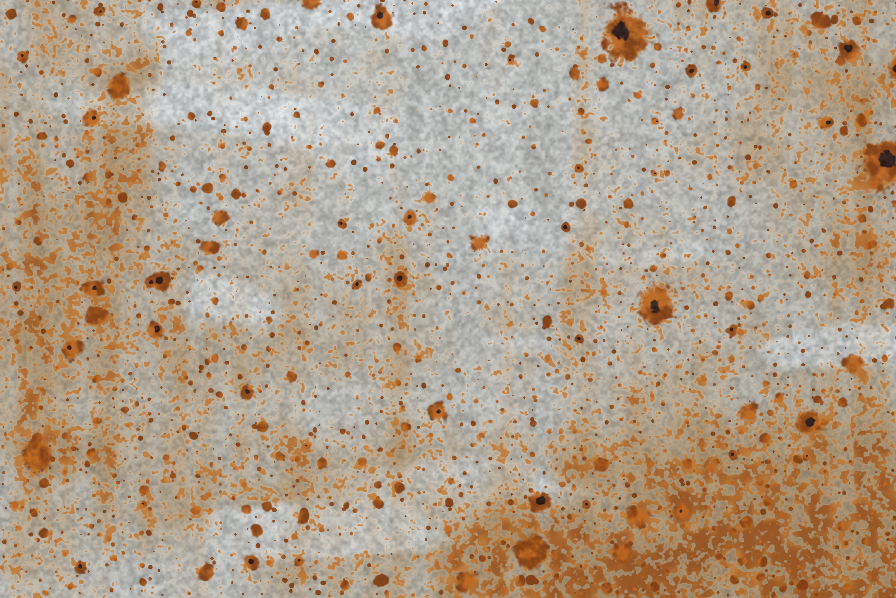
This texture is drawn by a WebGL 2 fragment shader. Its source:

```glsl
#version 300 es
precision highp float;
uniform vec2 u_resolution;
out vec4 outColor;

vec2 hash(vec2 cell) {
  vec3 q = fract(cell.xyx * vec3(0.1031, 0.1030, 0.0973));
  q += dot(q, q.yzx + 33.33);
  return fract((q.xx + q.yz) * q.zy);
}

// Smooth cellular noise: random cell values blended by distance
float cells(vec2 p) {
  vec2 base = floor(p);
  float sum = 0.0, total = 0.0;
  for (int y = -1; y <= 1; y++)
    for (int x = -1; x <= 1; x++) {
      vec2 cell = base + vec2(x, y);
      vec2 d = p - cell - 0.2 - 0.6 * hash(cell);
      float w = max(0.0, 1.44 - dot(d, d));
      w *= w * w;
      sum += w * hash(cell + 57.0).x;
      total += w;
    }
  return sum / total;
}

float blob(vec2 p, vec2 center, vec2 size) {
  vec2 d = (p - center) / size;
  return exp(-dot(d, d));
}

// Broad layout of corrosion over the sheet
float corrosion(vec2 p) {
  return 0.49 - 0.30 * blob(p, vec2(0.74, 0.80), vec2(0.50, 0.32))
    + 0.40 * blob(p, vec2(1.38, 0.02), vec2(0.42, 0.30))
    + 0.15 * blob(p, vec2(0.25, 0.52), vec2(0.30, 0.22))
    + 0.14 * blob(p, vec2(0.50, 0.12), vec2(0.55, 0.12))
    + 0.10 * blob(p, vec2(1.45, 0.75), vec2(0.20, 0.25))
    - 0.22 * blob(p, vec2(0.30, 0.00), vec2(0.20, 0.06))
    - 0.16 * blob(p, vec2(0.55, 0.31), vec2(0.40, 0.06));
}

// Scattered rust spots: x = cover, y = halo, z = dark pit
vec3 spots(vec2 p, float freq, float chance, float rough) {
  vec3 result = vec3(0.0);
  vec2 base = floor(p * freq);
  for (int y = -1; y <= 1; y++)
    for (int x = -1; x <= 1; x++) {
      vec2 cell = base + vec2(x, y);
      vec2 seed = hash(cell + freq * 7.0), pick = hash(cell + freq * 3.0 + 91.0);
      vec2 center = (cell + 0.15 + 0.7 * seed) / freq;
      float cluster = 0.5 + 0.5 * sin(9.0 * center.x + 3.0 * sin(7.0 * center.y))
        * sin(11.0 * center.y + 2.0 * sin(8.0 * center.x));
      float odds = chance * (0.35 + cluster) * (0.4 + 1.2 * corrosion(center));
      if (pick.x > odds) continue;
      float radius = mix(0.07, 0.21, pick.y * pick.y) / freq;
      vec2 d = (p - center) / radius;
      float edge = length(d * vec2(1.0, 0.8 + 0.4 * seed.x)) + 1.3 * (rough - 0.5);
      float pit = length(d - 0.6 * (seed - 0.5)) + 0.7 * (rough - 0.5);
      float hasPit = step(freq, 12.0) * step(0.45, seed.y);
      result = max(result, vec3(smoothstep(1.15, 0.75, edge),
        exp(-0.35 * edge * edge), hasPit * smoothstep(0.36, 0.22, pit)));
    }
  return result;
}

void main() {
  vec2 p = gl_FragCoord.xy / u_resolution.y;

  // Clouds, vertical runs, horizontal wipes and grain
  float cloud = 0.45 * cells(p * 4.0) + 0.3 * cells(p * 10.0 + 5.0) + 0.25 * cells(p * 26.0);
  float runs = 0.6 * cells(p * vec2(26.0, 1.7) + 11.0) + 0.4 * cells(p * vec2(70.0, 3.5));
  float wipe = smoothstep(0.58, 0.85, cells(p * vec2(4.0, 13.0) + 31.0));
  float coarse = cells(p * 62.0 + 3.0);
  float grain = 0.6 * cells(p * 135.0) + 0.4 * cells(p * 250.0 + 9.0);
  float rough = 0.6 * coarse + 0.4 * grain;

  // Spots from large blisters to small flecks
  vec3 spot = vec3(0.0);
  float freq = 5.0;
  for (int i = 0; i < 4; i++) {
    spot = max(spot, spots(p, freq, 0.42 + 0.05 * float(i), rough));
    freq *= 2.15;
  }

  float rust = corrosion(p) + 0.75 * (cloud - 0.5) + 0.45 * (runs - 0.5) - 0.20 * wipe;

  // Weathered zinc with a tan stain
  float shade = 0.5 + 0.8 * (runs - 0.5) + 0.7 * (cloud - 0.5) + 0.3 * wipe;
  vec3 color = mix(vec3(0.66, 0.66, 0.64), vec3(0.80, 0.82, 0.83), clamp(shade, 0.0, 1.0));
  color = mix(color, vec3(0.67, 0.54, 0.37), 0.78 * smoothstep(0.2, 0.85, rust));
  color *= 1.0 + 0.38 * (grain - 0.5) + 0.10 * (coarse - 0.5);

  // Fine rust speckle, denser in stains and around spots
  float level = 0.91 - 0.50 * rust - 0.13 * spot.y;
  float speckle = smoothstep(level - 0.05, level + 0.09, 0.75 * grain + 0.25 * coarse);
  vec3 orange = mix(vec3(0.74, 0.46, 0.19), vec3(0.57, 0.29, 0.09), smoothstep(0.6, 1.05, rust + 0.4 * (coarse - 0.5)));
  color = mix(color, orange, 0.85 * speckle);

  // Solid spots and their dark pits
  vec3 crust = mix(vec3(0.50, 0.23, 0.06), vec3(0.75, 0.41, 0.13), smoothstep(0.25, 0.7, rough));
  color = mix(color, crust, 0.92 * spot.x);
  color = mix(color, vec3(0.17, 0.12, 0.13) + 0.12 * (grain - 0.5), 0.9 * spot.z);

  outColor = vec4(clamp(color, 0.0, 1.0), 1.0);
}
```
